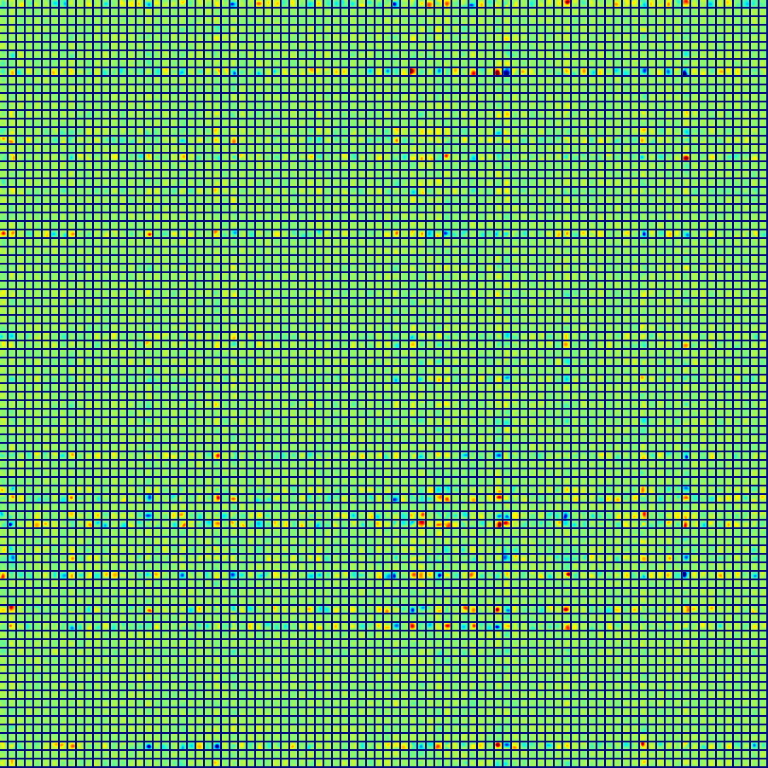
Write a Shadertoy shader that draws this pattern.

```glsl
const float CELLS = 90.0;

// Integer hash of a lattice point, 0 to 1
float rand(ivec2 p, int seed) {
    uint h = uint(p.x) * 1597334673u ^ uint(p.y) * 3812015801u ^ uint(seed) * 2798796415u;
    h = (h ^ (h >> 16)) * 2146121005u;
    h = (h ^ (h >> 15)) * 2221713035u;
    h ^= h >> 16;
    return float(h >> 8) / 16777216.0;
}

// Blue - cyan - green - yellow - red ramp
vec3 heatColor(float v) {
    vec3 c = clamp(1.5 - abs(4.0 * v - vec3(3.0, 2.0, 1.0)), 0.0, 1.0);
    return c * vec3(1.0, 0.97, 0.95);
}

// Soft mottling inside one cell, -1 to 1, independent of its neighbours
float mottle(ivec2 cell, vec2 uv) {
    vec2 q = uv * 2.0;
    ivec2 i = ivec2(min(floor(q), 1.0));
    vec2 f = smoothstep(0.0, 1.0, q - vec2(i));
    i += cell * 3;
    float low = mix(rand(i, 1), rand(i + ivec2(1, 0), 1), f.x);
    float high = mix(rand(i + ivec2(0, 1), 1), rand(i + ivec2(1, 1), 1), f.x);
    return mix(low, high, f.y) * 2.0 - 1.0;
}

// Single soft spot near the middle of a cell
float spot(ivec2 cell, vec2 uv) {
    vec2 center = 0.25 + 0.5 * vec2(rand(cell, 5), rand(cell, 6));
    vec2 d = (uv - center) / mix(vec2(0.25), vec2(0.5), vec2(rand(cell, 7), rand(cell, 8)));
    return exp(-dot(d, d));
}

// Share of the pixel footprint covered by a line centred on d = 0
vec2 lineCoverage(vec2 d, float halfWidth, vec2 footprint) {
    vec2 overlap = min(d + 0.5 * footprint, halfWidth) - max(d - 0.5 * footprint, -halfWidth);
    return clamp(overlap / footprint, 0.0, 1.0);
}

void mainImage(out vec4 fragColor, in vec2 fragCoord) {
    vec2 p = fragCoord / iResolution.xy * CELLS;
    vec2 pixel = CELLS / iResolution.xy;
    ivec2 cell = ivec2(mod(floor(p), CELLS));
    vec2 uv = clamp((fract(p) - vec2(0.0, 0.2)) / 0.8, 0.0, 1.0);

    // Some rows and columns are more active, most where they cross
    float row = pow(rand(ivec2(0, cell.y), 2), 6.0);
    float column = pow(rand(ivec2(cell.x, 0), 3), 6.0);
    float activity = 0.17 * row + 0.04 * column + 0.55 * row * column;

    // Faint mottling everywhere, warm or cold spots in active cells
    float tint = rand(cell, 4) * 2.0 - 1.0;
    float heat = sign(tint + 0.1) * pow(abs(tint), 1.5);
    float grain = mottle(cell, uv);
    float value = 0.522 + (0.021 + 0.15 * activity) * (0.8 * tint + 1.1 * grain);
    value += 1.2 * activity * heat * spot(cell, uv);
    vec3 color = heatColor(clamp(value, 0.0, 1.0));

    // Grid lines on the right and lower side of each cell
    vec2 d = abs(fract(p - vec2(0.9, 0.1) + 0.5) - 0.5);
    vec2 grid = lineCoverage(d, 0.104, 0.75 * pixel);
    float ink = 1.0 - (1.0 - grid.x) * (1.0 - grid.y);
    color = mix(color, vec3(0.02, 0.05, 0.49), ink);

    fragColor = vec4(color, 1.0);
}
```
